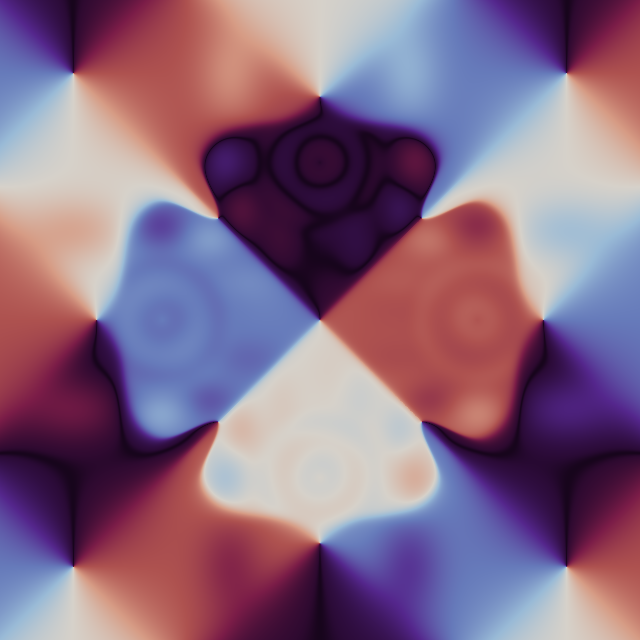
This background is drawn by a three.js fragment shader. Its source:

```glsl
varying vec2 vUv;

const float TAU = 6.2831853;
const float SPACING = 0.3854;

// Cyclic palette: cream, blue, violet, near black, wine, salmon, cream
vec3 cyclicPalette(float phase) {
  float s = fract(phase) * 8.0;
  vec3 cream = vec3(0.84, 0.82, 0.79);
  vec3 color = mix(cream, vec3(0.60, 0.73, 0.84), clamp(s, 0.0, 1.0));
  color = mix(color, vec3(0.40, 0.48, 0.73), clamp(s - 1.0, 0.0, 1.0));
  color = mix(color, vec3(0.33, 0.15, 0.55), clamp(s - 2.0, 0.0, 1.0));
  color = mix(color, vec3(0.15, 0.03, 0.18), clamp(s - 3.0, 0.0, 1.0));
  color = mix(color, vec3(0.48, 0.11, 0.28), clamp(s - 4.0, 0.0, 1.0));
  color = mix(color, vec3(0.68, 0.32, 0.31), clamp(s - 5.0, 0.0, 1.0));
  color = mix(color, vec3(0.84, 0.61, 0.52), clamp(s - 6.0, 0.0, 1.0));
  return mix(color, cream, clamp(s - 7.0, 0.0, 1.0));
}

float bump(vec2 p, vec2 center, vec2 size) {
  vec2 d = (p - center) / size;
  return exp(-dot(d, d));
}

// Bends the straight cell borders into rounded lobes
float bendAxis(float along, float across) {
  float q = abs(across);
  float dip = (q - 0.11) / 0.12;
  float pinch = q / 0.04;
  float offset = 0.04 - 0.12 * exp(-dip * dip) + 0.09 * exp(-pinch * pinch);
  float fade = (abs(along) - 0.378) / 0.156;
  return along + sign(along) * offset * exp(-fade * fade);
}

// Direction of an egg-crate gradient, as turns from 0 to 1
float fieldPhase(vec2 p) {
  float u = p.x + p.y;
  float v = p.x - p.y;
  vec2 wave = sin(vec2(bendAxis(u, v), bendAxis(v, u)) * 0.5 * TAU / SPACING);
  float softness = mix(0.09, 1.2, smoothstep(0.27, 0.52, length(p)));
  wave /= sqrt(wave * wave + softness * softness);
  return 0.5 + atan(wave.x + wave.y, wave.x - wave.y + 1e-6) / TAU;
}

void main() {
  vec2 p = vUv - 0.5;
  float phase = fieldPhase(p);

  // Mirrored lobes, folded into one wedge
  vec2 a = abs(p);
  vec2 wedge = vec2(min(a.x, a.y), max(a.x, a.y));
  float side = sign(p.x * p.y * (a.y - a.x));
  float lobes = 0.09 * bump(wedge, vec2(0.148, 0.25), vec2(0.035, 0.045));
  lobes -= 0.06 * bump(wedge, vec2(0.125, 0.172), vec2(0.03, 0.04));
  lobes -= 0.10 * bump(wedge, vec2(0.14, 0.38), vec2(0.05, 0.08));
  lobes -= 0.025 * bump(wedge, vec2(0.06, 0.12), vec2(0.03, 0.05));
  phase += side * lobes;

  // Faint rings inside the four inner cells
  float ringRadius = length(wedge - vec2(0.0, 0.246));
  float ringFade = 1.0 - smoothstep(0.075, 0.13, ringRadius);
  phase += 0.014 * sin(ringRadius * 85.0) * ringFade;

  // Slow ripple over the inner cells
  float inner = 1.0 - smoothstep(0.2, 0.36, length(p));
  phase += 0.012 * inner * sin(p.x * 31.0 + 1.0) * sin(p.y * 27.0 + 0.6);

  // Thin black contour at the darkest phase
  float contour = (fract(phase) - 0.5) / 0.007;
  vec3 color = cyclicPalette(phase) * (1.0 - 0.4 * exp(-contour * contour));
  gl_FragColor = vec4(color, 1.0);
}
```
